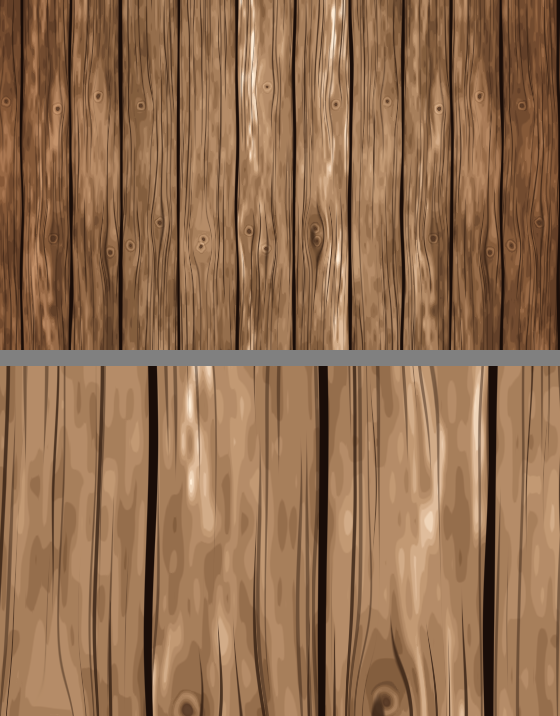
Top, the full canvas; bottom, a detail of the centre.
Write a WebGL 2 fragment shader that draws this texture.

```glsl
#version 300 es
precision highp float;
// Weathered vertical wood planks with dark gaps, grain cracks, knots and pale worn streaks.
uniform vec2 u_resolution;
out vec4 fragColor;

float hash(vec2 p) {
  vec3 q = fract(p.xyx * .1031);
  q += dot(q, q.yzx + 33.33);
  return fract((q.x + q.y) * q.z);
}

float noise(vec2 p) {
  vec2 i = floor(p), f = fract(p);
  f *= f * (3. - 2. * f);
  return mix(mix(hash(i), hash(i + vec2(1, 0)), f.x),
             mix(hash(i + vec2(0, 1)), hash(i + 1.), f.x), f.y);
}

// Broken, wandering vertical lines, one per grain column
float cracks(vec2 q, float columns, float seed, float aa) {
  float s = q.x * columns, cell = floor(s), row = cell + seed * 37.;
  float centre = .5 + .35 * (hash(vec2(row, 5)) - .5)
               + .4 * (noise(vec2(row, q.y * 9.)) - .5);
  float presence = noise(vec2(row + 300., q.y * 3.5 + seed));
  float halfWidth = .0017 * smoothstep(.45, .85, presence);
  float d = abs(fract(s) - centre) / columns - halfWidth;
  return smoothstep(aa, -aa, d) * smoothstep(.48, .58, presence);
}

// Flat tones from shadow brown to pale worn wood
vec3 woodColour(float t) {
  vec3 c = mix(vec3(.38, .26, .17), vec3(.53, .38, .25), clamp(t - .6, 0., 1.));
  c = mix(c, vec3(.67, .51, .37), clamp(t - 1.6, 0., 1.));
  c = mix(c, vec3(.77, .61, .46), clamp(t - 2.6, 0., 1.));
  c = mix(c, vec3(.88, .74, .61), clamp(t - 3.5, 0., 1.));
  return mix(c, vec3(1., .93, .84), clamp(t - 4.5, 0., 1.));
}

void main() {
  vec2 p = gl_FragCoord.xy / u_resolution * vec2(1.6, 1);
  float aa = .8 / u_resolution.y;

  // Seven plank widths, repeating across
  float edges[7] = float[7](-.086, .0625, .202, .346, .51, .677, .842);
  float gap = 1., left = 0., seed = 0.;
  for (int i = 0; i < 12; i++) {
    float id = float(i);
    float e = edges[i % 7] + 1.0875 * float(i / 7)
            + .007 * (noise(vec2(id * 9., p.y * 5.)) - .5);
    float halfWidth = .0025 + .0032 * noise(vec2(id * 5. + 80., p.y * 7.));
    gap = min(gap, abs(p.x - e) - halfWidth);
    if (p.x > e) { left = e; seed = float(i % 7); }
  }
  vec2 q = vec2(p.x - left, p.y);

  // Wear amount and streak position of each plank
  vec2 wears[7] = vec2[7](vec2(.15, .5), vec2(.85, .4), vec2(.4, .3), vec2(.12, .7),
                          vec2(.12, .9), vec2(1.15, .18), vec2(1., .8));
  vec2 wear = wears[int(seed)];

  // Knots push the grain aside and carry rings
  float bend = 0., rings = 0., core = 0.;
  for (int k = 0; k < 3; k++) {
    vec2 key = vec2(seed * 3. + 11., float(k) * 7. + 2.);
    float present = step(.3, hash(key + 40.));
    vec2 centre = vec2(.025 + .095 * hash(key),
                       .32 + .39 * float(k % 2) + .1 * (hash(key + 9.) - .5));
    vec2 d = q - centre;
    float r = length(d * vec2(1, .85)) + .005 * (noise(q * 90.) - .5);
    bend += present * d.x * .8 * exp(-dot(d * vec2(1, .45), d * vec2(1, .45)) / .0009);
    float body = present * smoothstep(.019, .011, r);
    rings += body * cos(r * 650.);
    core += present * smoothstep(.0055, .003, r);
  }
  vec2 g = vec2(q.x - bend + .014 * (noise(vec2(seed * 13., q.y * 3.)) - .5), q.y);

  // Layered tone: broad stains, blotches and short strokes
  vec2 shift = vec2(seed * 17., seed * 5.);
  float broad = noise(g * vec2(9, 3.5) + shift);
  float blotch = noise(g * vec2(48, 8) + shift);
  float strokes = noise(g * vec2(140, 27) + shift);
  vec2 fromCentre = (p - vec2(.8, .52)) * vec2(1.05, 1);
  float tone = .56 - .4 * dot(fromCentre, fromCentre) + .06 * (hash(vec2(seed, 21)) - .5);
  tone += .28 * (broad - .5) + (.2 + .16 * wear.x) * (blotch - .5) + .26 * (strokes - .5);

  // Pale scraped streaks
  float offset = (q.x / .155 - wear.y) / .25;
  float flakes = smoothstep(.42, .72, .55 * noise(g * vec2(75, 5) + shift + 60.)
               + .3 * strokes + .15 * broad);
  tone += .45 * wear.x * exp(-offset * offset) * flakes;
  tone += .13 * rings - .1 * smoothstep(.012, 0., gap);

  // Posterise with softened steps
  float level = tone * 9.;
  float soft = clamp(fwidth(level), .02, .5);
  level = floor(level) + smoothstep(.5 - soft, .5 + soft, fract(level));
  vec3 colour = woodColour(level * .5);

  // Redder wood towards the sides
  colour *= mix(vec3(1), vec3(1.02, .94, .89), smoothstep(.35, .85, abs(p.x - .8)));

  // Grain cracks, knot cores and gaps
  float grain = max(cracks(g, 58., seed, aa), .6 * cracks(g + 3., 105., seed + 8., aa));
  colour = mix(colour, vec3(.2, .12, .07), .8 * grain);
  colour = mix(colour, vec3(.3, .19, .12), .8 * clamp(core, 0., 1.));
  colour = mix(colour, vec3(.1, .05, .03), smoothstep(aa, -aa, gap));
  fragColor = vec4(colour, 1);
}
```
